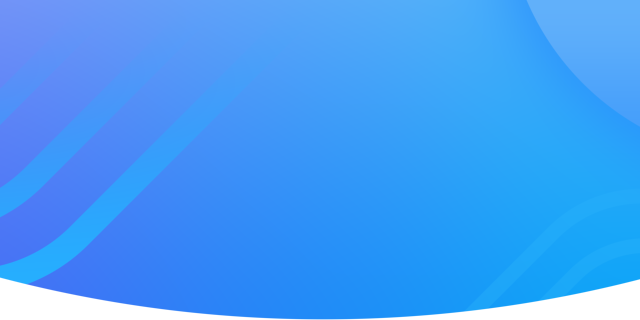
Write a Shadertoy shader that draws this background.

```glsl
float cover(float dist) {
    float pixel = 1.0 / iResolution.y;
    return 1.0 - smoothstep(-0.75 * pixel, 0.75 * pixel, dist);
}

// Distance to a diagonal ray that bends into an arc behind its start
float bentLine(vec2 q, float radius) {
    float along = (q.x + q.y) * 0.70711;
    float across = (q.x - q.y) * 0.70711;
    return along > 0.0 ? abs(across)
                       : abs(length(vec2(along, across + radius)) - radius);
}

void mainImage(out vec4 fragColor, in vec2 fragCoord) {
    vec2 uv = fragCoord / iResolution.xy;
    vec2 p = vec2(uv.x * 2.0, uv.y);

    // Violet to azure base, lightened towards the top
    vec3 violet = vec3(0.27, 0.43, 0.96);
    vec3 blue = vec3(0.13, 0.54, 0.97);
    vec3 azure = vec3(0.05, 0.64, 0.97);
    vec3 color = mix(violet, blue, smoothstep(-0.2, 1.1, p.x));
    color = mix(color, azure, smoothstep(0.8, 2.0, p.x));
    color = mix(color, vec3(1.0), 0.25 * pow(uv.y, 1.3));

    // Left ribbons, fading out with height
    for (int i = 0; i < 4; i++) {
        vec2 start = vec2(0.247, 0.263) + float(i) * vec2(-0.141, 0.184);
        float ribbon = cover(bentLine(p - start, 0.495) - 0.04);
        float fade = 0.95 * (1.0 - smoothstep(0.0, 0.95, p.y - 0.05));
        color = mix(color, vec3(0.14, 0.70, 1.0), ribbon * fade);
    }

    // Faint ribbons at the lower right
    for (int i = 0; i < 2; i++) {
        float k = float(i);
        vec2 start = vec2(1.729, 0.273) + k * vec2(0.068, -0.132);
        float ribbon = cover(bentLine(start - p, 0.39 - 0.078 * k) - 0.023);
        color = mix(color, vec3(0.16, 0.70, 0.98), 0.4 * ribbon);
    }

    // Corner disc with a soft blue shadow
    float disc = length(p - vec2(2.407, 1.325)) - 0.828;
    float shadow = 0.6 * exp(-pow(max(disc, 0.0) / 0.13, 1.3));
    color = mix(color, vec3(0.16, 0.55, 0.99), shadow);
    vec3 discColor = mix(vec3(0.27, 0.62, 0.98), vec3(0.38, 0.69, 0.98),
                         smoothstep(0.55, 1.0, p.y));
    color = mix(color, discColor, cover(disc));

    // White below the curved lower edge
    float panel = length(p - vec2(1.01, 3.972)) - 3.97;
    color = mix(vec3(1.0), color, cover(panel));

    fragColor = vec4(color, 1.0);
}
```
